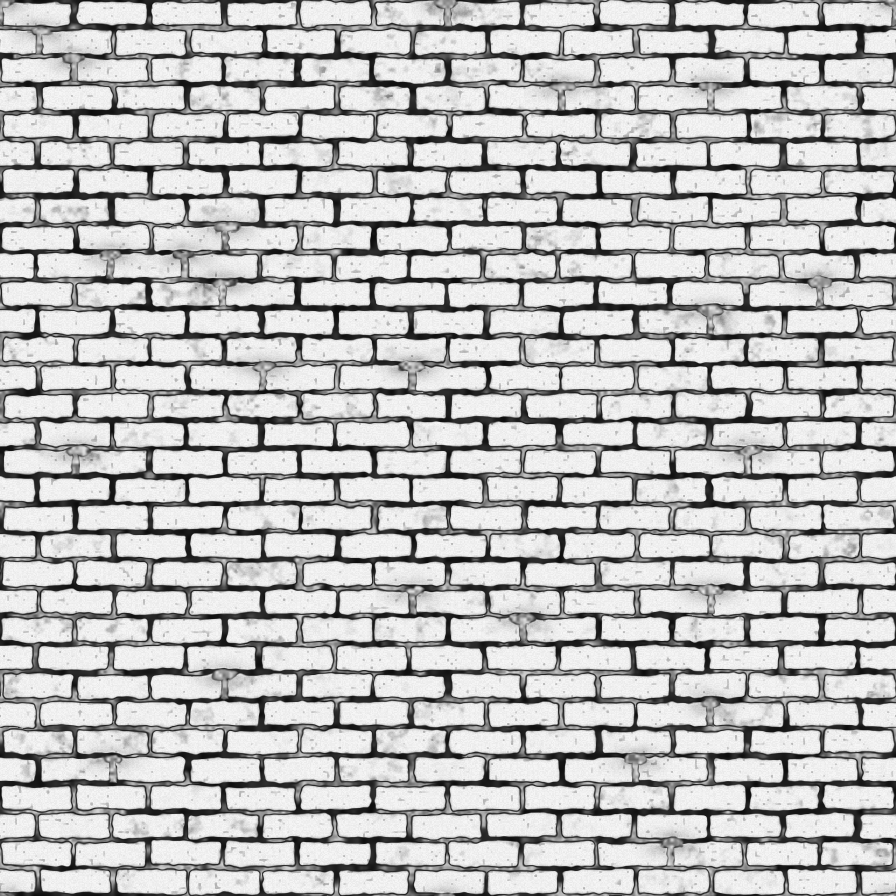
This texture map is drawn by a WebGL 2 fragment shader. Its source:

```glsl
#version 300 es
precision highp float;
// Whitewashed brick wall: 12 bricks across, 32 staggered courses, dark ragged joints.
uniform vec2 u_resolution;
out vec4 fragColor;

float hash(vec2 p) {
    return fract(sin(dot(p, vec2(127.1, 311.7))) * 43758.547);
}

// Value noise with f cells per course, wrapping at the canvas edge
float noise(vec2 p, float f) {
    p *= f;
    vec2 i = floor(p), t = fract(p);
    t = t * t * (3.0 - 2.0 * t);
    float period = 32.0 * f;
    vec2 a = mod(i, period), b = mod(i + 1.0, period);
    float low = mix(hash(a), hash(vec2(b.x, a.y)), t.x);
    float high = mix(hash(vec2(a.x, b.y)), hash(b), t.x);
    return mix(low, high, t.y);
}

float fbm(vec2 p) {
    return 0.5 * noise(p, 2.0) + 0.3 * noise(p + 5.0, 4.0) + 0.2 * noise(p + 9.0, 8.0);
}

// Sideways offset of a course, in brick lengths
float courseShift(float row) {
    return 0.5 * mod(row + 1.0, 2.0) + 0.05 * (hash(vec2(row, 7.3)) - 0.5);
}

// Signed distance to the brick around p, in course heights; stores its id
float brickDistance(vec2 p, float brickLength, out vec2 id) {
    float row = mod(floor(p.y), 32.0);
    float along = p.x / brickLength + courseShift(row);
    id = vec2(mod(floor(along), 12.0), row);
    vec2 q = vec2((fract(along) - 0.5) * brickLength, fract(p.y) - 0.5);
    vec2 jitter = vec2(hash(id + 1.7), hash(id + 4.1)) - 0.5;
    q += jitter * vec2(0.07, 0.04);
    q.y += q.x * 0.03 * (hash(id + 8.6) - 0.5);
    vec2 halfSize = vec2(0.5 * brickLength - 0.09, 0.41) - 0.03 * abs(jitter.yx);
    vec2 e = abs(q) - halfSize + 0.1;
    return length(max(e, 0.0)) + min(max(e.x, e.y), 0.0) - 0.1;
}

void main() {
    vec2 p = gl_FragCoord.xy / u_resolution * 32.0;
    float brickLength = 32.0 / 12.0;
    float aa = max(0.03, 20.0 / u_resolution.y);

    // Ragged brick outline
    vec2 wobble = vec2(noise(p, 2.0), noise(p + 11.0, 2.0)) - 0.5;
    vec2 id;
    float d = brickDistance(p + 0.09 * wobble, brickLength, id);
    d += 0.07 * (noise(p + 3.0, 5.0) - 0.5) + 0.04 * (noise(p + 17.0, 1.0) - 0.5);

    // Painted face with fine grain, pits and blotchy stains
    float grain = hash(floor(p * 24.0));
    float blotch = fbm(p + 21.0);
    float stained = smoothstep(0.45, 1.0, hash(id + 2.9));
    float face = 0.965 - 0.05 * grain;
    face -= 0.35 * stained * smoothstep(0.5, 0.8, blotch) * noise(p, 6.0);
    face -= 0.22 * smoothstep(0.82, 0.97, noise(p + 13.0, 7.0));
    face -= 0.16 * smoothstep(-0.10, 0.0, d) * noise(p + 6.0, 3.0);

    // Joints: black gaps, with paler mortar along some stretches
    float filled = smoothstep(0.42, 0.68, noise(p + 15.0, 1.0) * 0.7 + noise(p, 3.0) * 0.3);
    float core = smoothstep(0.015, 0.085, d);
    float mortar = 0.05 + 0.14 * noise(p + 8.0, 4.0);
    mortar += filled * core * (0.35 + 0.35 * noise(p + 2.0, 8.0));
    float tone = mix(face, mortar, smoothstep(-aa, aa, d));

    // Crumbling mortar lumps at a few upright joints, with a grey smear around
    for (int k = -1; k <= 1; k++) {
        float row = floor(p.y) + float(k);
        float wrapped = mod(row, 32.0);
        float shift = courseShift(wrapped);
        float joint = floor(p.x / brickLength + shift + 0.5);
        float chance = hash(vec2(mod(joint, 12.0), wrapped) + 31.4);
        vec2 q = p - vec2((joint - shift) * brickLength, row + 0.9);
        float spread = length(q * vec2(1.0, 2.1)) + 0.45 * (fbm(p + 4.0) - 0.5);
        float stem = max(abs(q.x) - 0.13, abs(q.y + 0.4) - 0.45) + 0.08 * (noise(p, 6.0) - 0.5);
        float lump = min(0.5 * (spread - 0.42), stem);
        float worn = step(0.955, chance);
        tone -= worn * 0.28 * exp(-1.6 * spread * spread) * smoothstep(0.0, -0.1, d) * (0.4 + blotch);
        float crumbs = 0.4 + 0.5 * noise(p + 19.0, 8.0);
        crumbs -= 0.3 * smoothstep(-0.08, 0.0, lump);
        tone = mix(tone, crumbs, worn * (1.0 - smoothstep(-aa, aa, lump)));
    }

    fragColor = vec4(vec3(clamp(tone, 0.0, 1.0)), 1.0);
}
```
